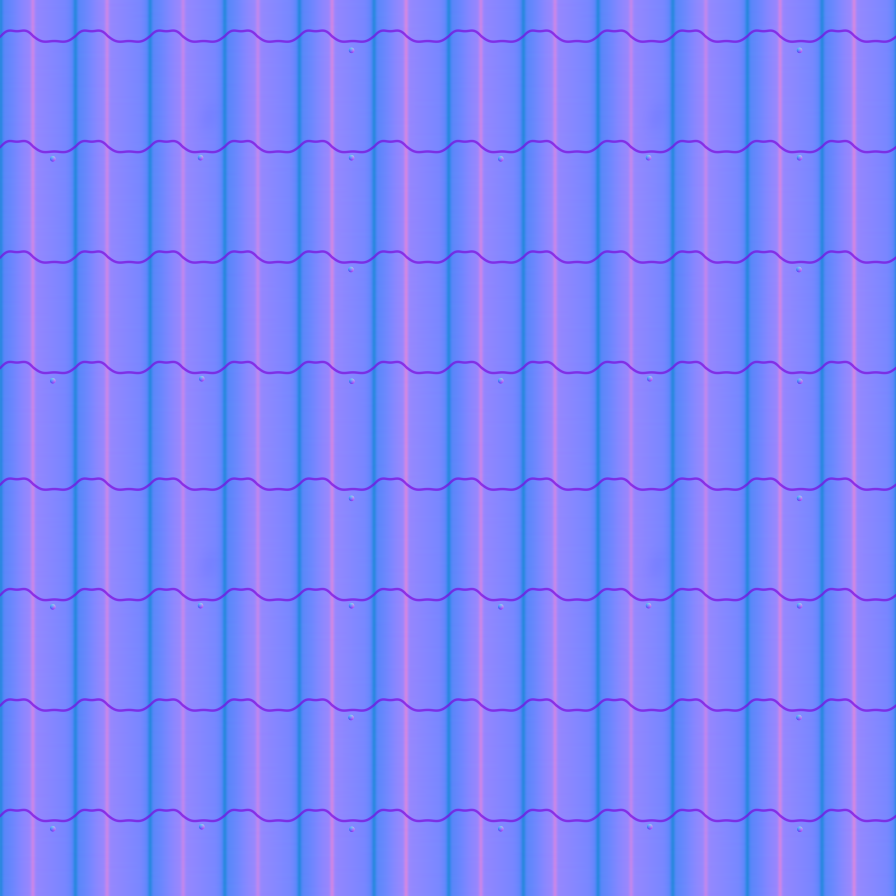
Give the GLSL for this texture map, as a WebGL 2 fragment shader.

```glsl
#version 300 es
precision highp float;

uniform vec2 u_resolution;
out vec4 fragColor;

const float PI = 3.14159265;
const vec2 GRID = vec2(12.0, 8.0);    // tiles across and down
const vec2 PERIOD = vec2(6.0, 4.0);   // tiles before the variation repeats
const float RIDGE = 0.435;            // ridge position inside a tile
const float LIP_HEIGHT = 0.0062;
const float LIP_HALF_WIDTH = 0.0014;
const float SCREW_RADIUS = 0.0031;

float hash(vec2 cell, float seed) {
    vec2 p = mod(cell, PERIOD) + seed;
    return fract(sin(dot(p, vec2(127.1, 311.7))) * 4375.85);
}

float bump(float x, float width) {
    return exp(-x * x / (width * width));
}

// Height of the overlapping lip: crest left of the ridge, trough right of it
float lipWave(float x) {
    float u = fract(x);
    float side = u < RIDGE ? 1.0 : -1.0;
    float a = PI * (u < RIDGE ? u / RIDGE : (u - RIDGE) / (1.0 - RIDGE));
    return LIP_HEIGHT * side * (sin(a) + 0.22 * sin(3.0 * a)) / 0.88;
}

// Sideways tilt across one tile
float tileTilt(float u, float ridge, float ridgeGain) {
    float a = u / ridge;
    float b = (u - ridge) / (1.0 - ridge);
    float rise = mix(-0.30, 0.20, smoothstep(0.0, 1.0, a));
    float fall = mix(0.20, -0.14, b) - 0.16 * smoothstep(0.75, 1.0, b);
    float valley = bump(min(u, 1.0 - u), 0.032);
    return (u < ridge ? rise : fall) + ridgeGain * bump(u - ridge, 0.03) - 0.36 * valley;
}

// Domed screw head: xy is its tilt, z its coverage
vec3 screw(vec2 offset, float radius, float pixel) {
    vec2 q = offset / radius;
    float soft = pixel / radius * 0.6;
    float cover = 1.0 - smoothstep(1.0 - soft, 1.0 + soft, length(q));
    return vec3(q * 0.6, cover);
}

// Faint horizontal streaks from wrapping sines
float streaks(vec2 uv, float phase) {
    float s = sin(2.0 * PI * (90.0 * uv.y + 2.0 * uv.x) + phase);
    s += sin(2.0 * PI * (146.0 * uv.y - 4.0 * uv.x) + 3.0 * phase);
    return s * sin(2.0 * PI * (14.0 * uv.y + 6.0 * uv.x));
}

void main() {
    vec2 uv = gl_FragCoord.xy / u_resolution;
    float pixel = 1.0 / min(u_resolution.x, u_resolution.y);
    float x = uv.x * GRID.x - 0.01;
    float column = floor(x);
    float u = x - column;

    // Nearest lip, with slightly uneven row spacing
    float row = round(uv.y * GRID.y - 0.698);
    float lipY = (row + 0.719 - 0.0139 * mod(row, PERIOD.y)) / GRID.y;
    float above = uv.y - lipY - lipWave(x);
    vec2 tile = vec2(column, above > 0.0 ? row : row - 1.0);

    // Tile surface with small differences between tiles
    float ridge = RIDGE + 0.024 * (hash(vec2(column, 0.0), 3.0) - 0.5);
    float ridgeGain = 0.28 + 0.14 * hash(vec2(column, 1.0), 7.0);
    vec2 tilt = vec2(tileTilt(u, ridge, ridgeGain), 0.06);
    tilt += 0.022 * (vec2(hash(tile, 11.0), hash(tile, 17.0)) - 0.5);
    tilt.y += 0.004 * streaks(uv, 2.0 * PI * hash(tile, 23.0));

    // Shallow dent on one tile of each block
    vec2 dent = vec2(u - 0.78, (uv.y - lipY) * GRID.y - 0.26);
    float isDented = float(mod(column, PERIOD.x) == 2.0 && mod(row, PERIOD.y) == 2.0);
    tilt -= 0.045 * isDented * bump(dent.x - 0.3 * dent.y, 0.14) * bump(dent.y, 0.13);

    // Screws: three per block on even rows, one on odd rows
    float blockColumn = mod(column, PERIOD.x);
    bool hasScrew = mod(row, 2.0) == 0.0 ? mod(blockColumn, 2.0) == 0.0 : blockColumn == 4.0;
    vec2 jitter = vec2(hash(tile, 29.0), hash(tile, 31.0)) - 0.5;
    vec2 screwAt = vec2(0.69, -0.112) + vec2(0.03, 0.03) * jitter;
    vec2 offset = vec2(u, (uv.y - lipY) * GRID.y) - screwAt;
    vec3 head = screw(offset / GRID, SCREW_RADIUS, pixel);
    tilt = mix(tilt, tilt * 0.5 + head.xy, head.z * float(hasScrew));

    // Lip edge facing down the roof
    float slope = (lipWave(x + 0.01) - lipWave(x - 0.01)) * GRID.x / 0.02;
    float lipDistance = abs(above) / sqrt(1.0 + slope * slope);
    float soft = max(pixel * 0.6, 0.0008);
    float lip = 1.0 - smoothstep(LIP_HALF_WIDTH - soft, LIP_HALF_WIDTH + soft, lipDistance);
    tilt = mix(tilt, vec2(tilt.x * 0.3 - 0.03, -0.62), lip);

    // Encode the unit normal as colour
    float facing = sqrt(max(0.0, 1.0 - dot(tilt, tilt)));
    fragColor = vec4(0.5 + 0.5 * vec3(tilt, facing), 1.0);
}
```
